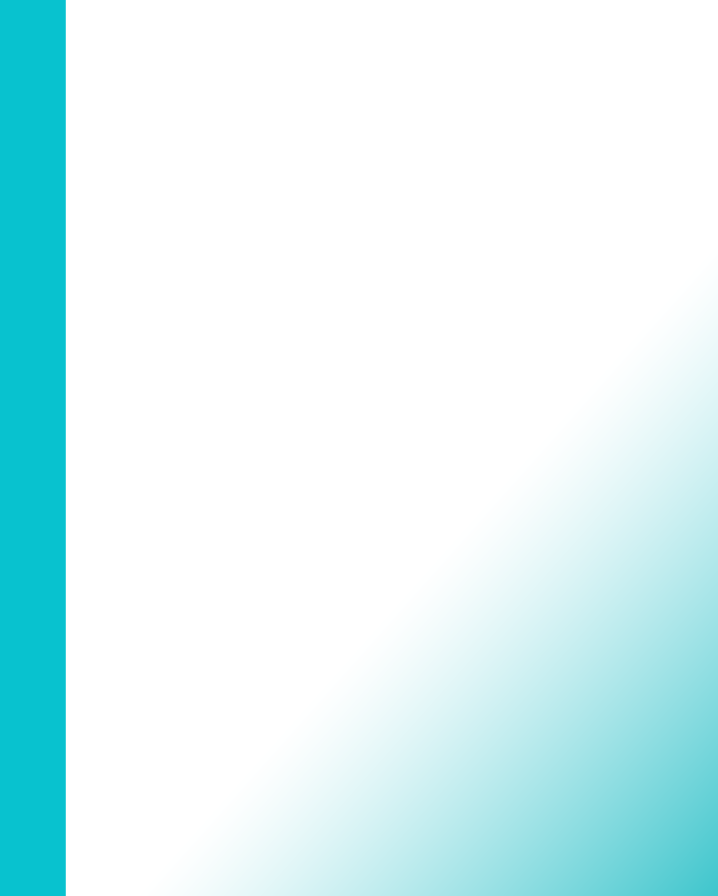
Reproduce this background procedurally as a WebGL 2 fragment shader.

```glsl
#version 300 es
precision highp float;
// Draws a white page with a teal left band and a soft teal glow in the lower right corner.

uniform vec2 u_resolution;
out vec4 fragColor;

const vec3 WHITE = vec3(1.0);
const vec3 BAND_TEAL = vec3(0.03, 0.76, 0.81);
const vec3 GLOW_TEAL = vec3(0.03, 0.71, 0.745);

// Coverage of a band from the left side up to edge, softened by one pixel.
float leftBand(float x, float edge, float pixel) {
    return 1.0 - smoothstep(edge - 0.5 * pixel, edge + 0.5 * pixel, x);
}

// Ramp from 0 on the line between the bottom and right sides to 1 at the corner.
float cornerRamp(vec2 uv, float bottomStart, float rightTop) {
    float along = (uv.x - bottomStart) / (1.0 - bottomStart);
    return clamp(along - uv.y / rightTop, 0.0, 1.0);
}

// Eased glow strength with a given peak at the corner.
float glowStrength(float ramp, float peak, float falloff) {
    return peak * pow(ramp, falloff);
}

void main() {
    vec2 uv = gl_FragCoord.xy / u_resolution;

    // Diagonal corner glow
    float ramp = cornerRamp(uv, 0.187, 0.733);
    vec3 color = mix(WHITE, GLOW_TEAL, glowStrength(ramp, 0.78, 1.25));

    // Solid side band
    float band = leftBand(uv.x, 0.0915, 1.0 / u_resolution.x);
    color = mix(color, BAND_TEAL, band);

    fragColor = vec4(color, 1.0);
}
```
